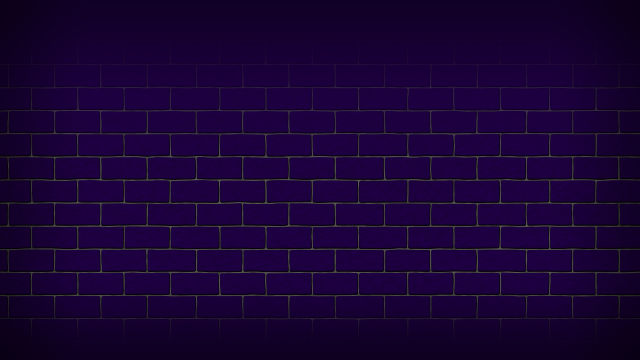
This texture is drawn by a Shadertoy shader. Its source:

```glsl
// A dark violet brick wall in running bond with thin, worn grey mortar.
// Each brick is a rounded box with wobbly edges and a shaded lower rim;
// the joints dissolve into plain violet at the top and bottom.

float hash(vec2 p)
{
    return fract(sin(dot(p, vec2(127.1, 311.7))) * 43758.5453);
}

float noise(vec2 p)
{
    vec2 i = floor(p), f = fract(p);
    f = f * f * (3.0 - 2.0 * f);
    return mix(mix(hash(i), hash(i + vec2(1, 0)), f.x),
               mix(hash(i + vec2(0, 1)), hash(i + vec2(1, 1)), f.x), f.y);
}

float roundedBox(vec2 p, vec2 halfSize, float radius)
{
    vec2 q = abs(p) - halfSize + radius;
    return length(max(q, 0.0)) + min(max(q.x, q.y), 0.0) - radius;
}

// Three bricks along each row are slightly wider than the rest
float squeezeWide(float x)
{
    return x - 0.0086 * (clamp((x + 0.479) / 0.1366, 0.0, 1.0)
                       + clamp((x - 0.042) / 0.1366, 0.0, 1.0)
                       + clamp((x - 0.435) / 0.1366, 0.0, 1.0));
}

void mainImage(out vec4 fragColor, in vec2 fragCoord)
{
    vec2 uv = fragCoord / iResolution.xy;
    vec2 p = (fragCoord - 0.5 * iResolution.xy) / iResolution.y;
    float px = 1.0 / iResolution.y;

    // Hand-laid wobble of the joints
    vec2 wobble = vec2(noise(p * 32.0), noise(p * 27.0 + 40.0)) - 0.5;
    vec2 w = p + 0.0022 * wobble;

    // Brick layout: alternate rows shift by half a brick
    vec2 pitch = vec2(0.1285, 0.0642);
    float row = floor(w.y / pitch.y);
    float odd = mod(row, 2.0);
    float x = squeezeWide(w.x - 0.0645 * odd) + 0.8657;
    vec2 cell = vec2(floor(x / pitch.x), row);
    vec2 local = (fract(vec2(x, w.y) / pitch) - 0.5) * pitch;

    // Variation repeats every four bricks and two rows
    vec2 id = vec2(mod(cell.x, 4.0), odd);
    local.y += 0.008 * (hash(id + 3.0) - 0.5) * local.x;
    vec2 halfSize = 0.5 * pitch - 0.0014 - 0.0003 * hash(id + 9.0);
    float d = roundedBox(local, halfSize, 0.005);
    float rim = roundedBox(local + vec2(0.0008, -0.0022), halfSize, 0.006);

    // Brick face: fine slanted wrinkles and a dark rim
    float grain = noise(vec2(p.x * 90.0 + p.y * 60.0, p.y * 260.0 - p.x * 70.0));
    vec3 violet = vec3(0.112, 0.0, 0.25);
    vec3 brick = violet * (0.92 + 0.2 * grain + 0.04 * (hash(id) - 0.5));
    brick = mix(vec3(0.03, 0.015, 0.05), brick, smoothstep(-0.001, 0.003, -rim));

    // Mortar, unevenly worn
    float wear = noise(p * 75.0 + 17.0);
    vec3 mortar = mix(vec3(0.22, 0.21, 0.22), vec3(0.36, 0.36, 0.33), wear);
    vec3 wall = mix(brick, mortar, smoothstep(-0.5 * px, 0.5 * px, d));

    // Joints fade out towards the top and bottom
    float reveal = smoothstep(0.03, 0.2, uv.y) * smoothstep(0.07, 0.5, 1.0 - uv.y);
    vec3 color = mix(violet, wall, reveal);

    // Vignette
    float side = min(uv.x, 1.0 - uv.x);
    color *= mix(0.55, 1.0, smoothstep(-0.04, 0.15, side));
    color *= mix(0.5, 1.0, smoothstep(-0.03, 0.25, uv.y));
    color *= mix(0.58, 1.0, smoothstep(-0.04, 0.3, 1.0 - uv.y));

    fragColor = vec4(color, 1.0);
}
```
